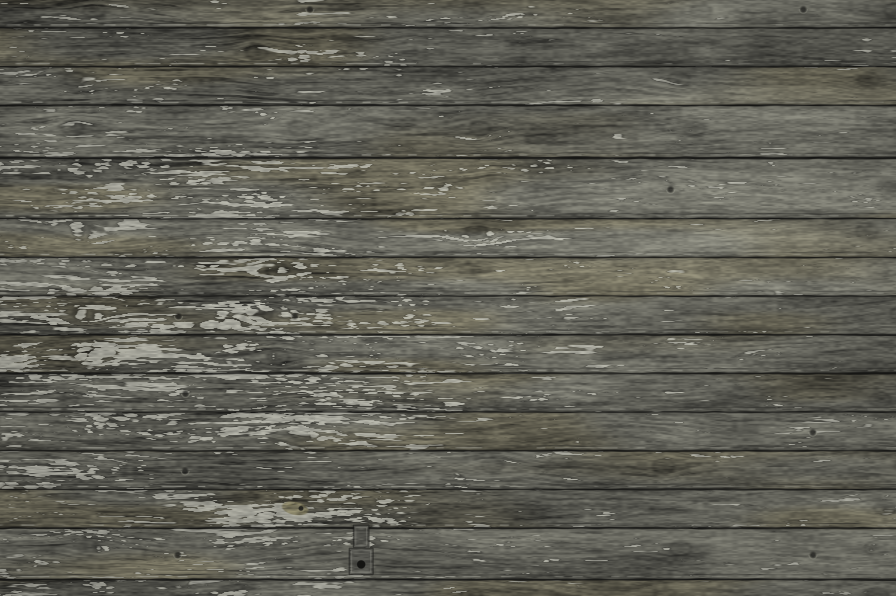
Write a WebGL 2 fragment shader that draws this texture.

```glsl
#version 300 es
precision highp float;
// Weathered horizontal tongue-and-groove boards with thin peeling paint, nails and a small latch.
uniform vec2 u_resolution;
out vec4 outColor;

// Layout, in units of the canvas height
const float FIRST_SEAM = 0.0275;
const float BOARD_PITCH = 0.0649;
const float SEAM_HALF = 0.0015;
const float BEAD_OFFSET = 0.0080;
const float NAIL_SPACING = 0.21;
const float NAIL_CHANCE = 0.15;
const float NAIL_RADIUS = 0.0065;
const float KNOT_SPACING = 0.34;
const float PAINT_EDGE = 0.80;
const vec2 LATCH = vec2(0.606, 0.058);
const vec2 TAB = vec2(0.495, 0.147);

// Colours
const vec3 GROOVE = vec3(0.08, 0.08, 0.075);
const vec3 WOOD_DARK = vec3(0.15, 0.15, 0.14);
const vec3 WOOD_LIGHT = vec3(0.64, 0.64, 0.585);
const vec3 WARM_TINT = vec3(1.03, 1.0, 0.92);
const vec3 PAINT = vec3(0.68, 0.68, 0.64);
const vec3 METAL = vec3(0.30, 0.30, 0.28);
const vec3 BRASS = vec3(0.45, 0.43, 0.32);

float hash(vec2 v) {
  vec3 q = fract(v.xyx * 0.1031);
  q += dot(q, q.yzx + 33.33);
  return fract((q.x + q.y) * q.z);
}

float noise(vec2 v) {
  vec2 i = floor(v), f = fract(v);
  f = f * f * (3.0 - 2.0 * f);
  return mix(mix(hash(i), hash(i + vec2(1, 0)), f.x),
             mix(hash(i + vec2(0, 1)), hash(i + vec2(1, 1)), f.x), f.y);
}

// Distance to the nearest scattered cell centre
float cellular(vec2 v) {
  vec2 i = floor(v);
  float nearest = 2.0;
  for (int y = -1; y <= 1; y++)
    for (int x = -1; x <= 1; x++) {
      vec2 c = i + vec2(x, y);
      nearest = min(nearest, length(c + vec2(hash(c), hash(c + 57.0)) - v));
    }
  return nearest;
}

// Even pitch, with three wider boards
float seamHeight(float k) {
  return FIRST_SEAM + BOARD_PITCH * k + 0.0215 * step(0.5, k)
       + 0.037 * step(9.5, k) + 0.0235 * step(10.5, k);
}

float fill(float d, float aa) { return 1.0 - smoothstep(-aa, aa, d); }

float box(vec2 d, vec2 halfSize) {
  vec2 q = abs(d) - halfSize;
  return length(max(q, 0.0)) + min(max(q.x, q.y), 0.0);
}

void main() {
  vec2 p = gl_FragCoord.xy / u_resolution.y;
  float aa = 0.8 / u_resolution.y;

  // Board under this point
  float id = -1.0;
  for (float k = 0.0; k < 15.0; k++) id += step(seamHeight(k), p.y);
  float low = seamHeight(id), high = seamHeight(id + 1.0);
  float tone = hash(vec2(id + 5.0, 3.0));
  vec2 g = p + vec2(tone * 17.0, id * 0.37 + 1.0);

  // Knots push the grain aside
  float cell = floor(p.x / KNOT_SPACING);
  float pick = hash(vec2(cell + 11.0, id + 40.0));
  vec2 knot = p - vec2((cell + 0.25 + 0.5 * pick) * KNOT_SPACING, mix(low, high, 0.3 + 0.4 * tone));
  float present = step(pick, 0.5);
  float bulge = present * exp(-dot(knot * vec2(24, 50), knot * vec2(24, 50)));

  // Grain rings from layered sines, fibres from noise stretched along the grain
  float v = g.y - 0.75 * knot.y * bulge + 0.022 * noise(g * vec2(4, 13)) + 0.005 * noise(g * vec2(16, 50));
  float ring = 0.6 * sin(v * 680.0 + 2.0 * sin(g.x * 3.0)) + 0.4 * sin(v * 1370.0 + sin(g.x * 7.0));
  float broad = noise(g * vec2(2.6, 18));
  float mottle = noise(g * vec2(10, 60));
  float fibre = noise(vec2(g.x * 22.0, v * 250.0));
  float fine = noise(g * vec2(110, 420));
  float left = 1.0 - smoothstep(0.35, 1.25, p.x);
  float light = 0.54 + 0.32 * (broad - 0.5) + 0.20 * (mottle - 0.5) + 0.24 * (fibre - 0.5)
              + 0.22 * (fine - 0.5) + (0.02 + 0.05 * left) * ring + 0.12 * (tone - 0.5) - 0.09 * left;
  float core = length(knot * vec2(75, 110));
  light -= present * (0.12 * exp(-core * core) + 0.09 * exp(-pow(core - 1.3, 2.0) * 9.0));
  light -= (0.10 + 0.10 * left) * smoothstep(0.68, 0.85, noise(vec2(g.x * 13.0, v * 210.0) + 80.0));
  vec3 col = mix(WOOD_DARK, WOOD_LIGHT, clamp(light, 0.0, 1.0));
  col *= mix(vec3(1), WARM_TINT, smoothstep(0.45, 0.8, noise(g * vec2(3.5, 22) + 9.0)));

  // Paint: thin streaks left along the grain, with a few broader flakes
  float band = exp(-pow((p.y - 0.68) / 0.06, 2.0)) + exp(-pow((p.y - 0.37) / 0.07, 2.0));
  float patchy = noise(g * vec2(4.5, 20) + 31.0);
  float cover = left * (0.11 + 0.06 * band + 0.26 * (patchy - 0.5)) * (1.0 - 0.5 * smoothstep(0.73, 0.78, p.y));
  float streak = 0.50 * noise(vec2(g.x * 19.0, v * 235.0) + 7.0) + 0.28 * noise(vec2(g.x * 60.0, v * 330.0))
               + 0.22 * mottle + 0.07 * ring;
  float flake = 0.55 * noise(vec2(g.x * 13.0, v * 75.0) + 17.0)
              + 0.40 * (1.0 - cellular(vec2(g.x * 38.0, v * 150.0))) + 0.10 * (fine - 0.5);
  float edge = PAINT_EDGE - cover;
  float chip = max(streak, flake - 0.04);
  float paint = smoothstep(edge - 0.01, edge + 0.05, chip);
  col *= 1.0 - 0.15 * smoothstep(edge - 0.08, edge, chip) * (1.0 - paint);
  col = mix(col, PAINT * (0.86 + 0.24 * fine), paint * 0.9);

  // Seams: uneven dark lines, each with a chipped pale edge and a faint bead above
  float up = p.y - low, down = high - p.y;
  float wobble = 0.0014 * (noise(vec2(p.x * 40.0, id)) - 0.5);
  float worn = noise(vec2(p.x * 30.0, id * 3.0 + 2.0));
  float chipped = smoothstep(0.5, 0.75, noise(vec2(p.x * 65.0, id * 5.0 + 4.0)));
  col *= 1.0 - 0.20 * exp(-min(up, down) / 0.004);
  col = mix(col, PAINT, fill(abs(up - 0.0050) - 0.0010, aa) * chipped * (0.3 + 0.35 * left));
  col = mix(col, WOOD_DARK, fill(abs(up - BEAD_OFFSET + wobble) - 0.0007, aa) * 0.75 * worn);
  float seamId = up < down ? id : id + 1.0;
  float width = SEAM_HALF * (0.7 + 0.5 * hash(vec2(seamId + 9.0, 8.0)) + 0.5 * step(abs(seamId - 10.0), 0.5));
  col = mix(col, GROOVE, (0.68 + 0.3 * worn) * fill(min(up, down) + wobble - width, aa));

  // Sunken nails with a lit lower rim
  float column = floor(p.x / NAIL_SPACING);
  float chance = hash(vec2(column + 21.0, id + 70.0));
  vec2 nail = p - vec2((column + 0.35 + chance) * NAIL_SPACING, mix(low, high, 0.48));
  float r = length(nail), nailed = step(chance, NAIL_CHANCE);
  col = mix(col, WOOD_LIGHT, nailed * 0.4 * fill(abs(r - NAIL_RADIUS) - 0.001, aa) * step(nail.y, 0.0));
  col = mix(col, GROOVE, nailed * 0.65 * fill(r - NAIL_RADIUS * 0.75, aa * 2.0));

  // Latch plate, its hasp and a worn brass tab
  vec2 q = p - LATCH;
  float plate = min(box(q, vec2(0.019, 0.021)), box(q - vec2(0.0, 0.042), vec2(0.012, 0.018)));
  col = mix(col, GROOVE, 0.6 * fill(plate - 0.002, aa));
  col = mix(col, METAL * (0.6 + 0.5 * mottle + 0.5 * fine), fill(plate, aa));
  col = mix(col, PAINT, 0.6 * fill(abs(plate + 0.003) - 0.0008, aa) * mottle);
  col = mix(col, GROOVE, fill(length(q + vec2(0.0, 0.005)) - 0.007, aa));
  vec2 t = p - TAB;
  float tab = length(t * vec2(0.5, 1.0) + vec2(0.0, 0.15 * t.x)) - 0.011;
  col = mix(col, BRASS * (0.7 + 0.6 * fine), 0.8 * fill(tab, aa));
  col = mix(col, GROOVE, 0.8 * fill(length(t - vec2(0.01, 0.0)) - 0.004, aa));

  // Darker borders
  vec2 c = gl_FragCoord.xy / u_resolution - 0.5;
  col *= 1.04 - 0.36 * dot(c, c);
  outColor = vec4(col, 1.0);
}
```
